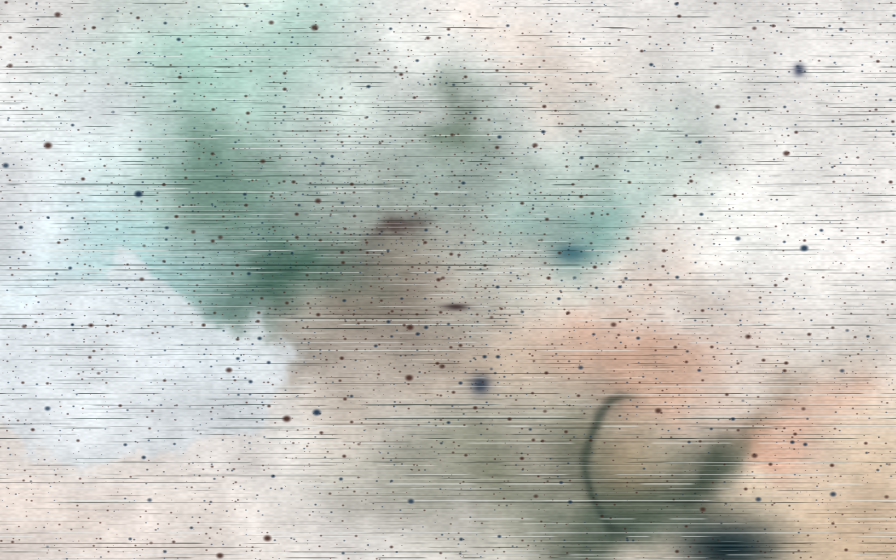
This background is drawn by a WebGL 1 fragment shader. Its source:

```glsl
precision highp float;
// Pale weathered nebula in mint, tan and salmon, with scratches and ink specks.
uniform vec2 u_resolution;

float hash(vec2 p) {
  vec3 q = fract(p.xyx * vec3(0.1031, 0.1030, 0.0973));
  q += dot(q, q.yzx + 33.33);
  return fract((q.x + q.y) * q.z);
}

float noise(vec2 p) {
  vec2 i = floor(p), f = fract(p);
  f = f * f * (3.0 - 2.0 * f);
  return mix(mix(hash(i), hash(i + vec2(1, 0)), f.x),
             mix(hash(i + vec2(0, 1)), hash(i + vec2(1, 1)), f.x), f.y);
}

float fbm(vec2 p) {
  float sum = 0.0, amp = 0.5;
  for (int i = 0; i < 6; i++) {
    sum += amp * noise(p);
    p = mat2(1.6, 1.2, -1.2, 1.6) * p + 7.3;
    amp *= 0.5;
  }
  return sum;
}

// Soft elliptical cloud
float glow(vec2 p, vec2 center, vec2 radius) {
  vec2 d = (p - center) / radius;
  return exp(-dot(d, d));
}

// Sparse hairline scratches; rows is the line count over the height
float scratches(vec2 p, float rows, float density) {
  float row = floor(p.y * rows);
  float seed = hash(vec2(row, rows));
  float along = noise(vec2(p.x * (6.0 + 16.0 * seed) + row * 3.7, row * 5.0));
  float across = abs(fract(p.y * rows) - 0.3 - 0.4 * hash(vec2(row, 3.0))) / rows;
  float line = 1.0 - smoothstep(0.0003, 0.0003 + max(0.0013, 0.6 / u_resolution.y), across);
  float weight = hash(vec2(row, 9.0));
  return line * smoothstep(0.0, 0.25, along - 1.0 + density) * (0.12 + 0.88 * weight * weight);
}

// Jittered ink dots of uneven size, one candidate per cell
vec3 specks(vec3 col, vec2 p, float cells, float chance, float size, float strength) {
  vec2 id = floor(p * cells);
  float seed = hash(id + cells);
  vec2 center = id + 0.2 + 0.6 * vec2(hash(id + 17.0), hash(id + 41.0));
  float scale = hash(id + 73.0);
  float radius = size * (0.35 + 0.65 * scale * scale);
  float dist = length((p * cells - center) * vec2(0.85, 1.1)) / cells;
  float edge = 0.5 / u_resolution.y;
  float drop = 1.0 - smoothstep(radius * 0.3 - edge, radius + edge, dist);
  vec3 ink = mix(vec3(0.23, 0.12, 0.10), vec3(0.07, 0.16, 0.26), step(0.6, hash(id + 5.0)));
  return mix(col, ink, drop * step(seed, chance) * strength * (0.4 + 0.6 * scale));
}

void main() {
  vec2 p = gl_FragCoord.xy / u_resolution.y;
  p.x *= 1.6 * u_resolution.y / u_resolution.x;
  float cloud = fbm(p * 5.0), wisps = fbm(p * 11.0 + 20.0);
  vec2 w = p + 0.28 * (vec2(cloud, fbm(p * 5.0 + 31.0)) - 0.49);

  // Pale ground: cool left, warm lower corners
  vec3 col = vec3(0.915, 0.905, 0.895);
  col = mix(col, vec3(0.87, 0.905, 0.935), 0.9 * glow(w, vec2(0.15, 0.48), vec2(0.42, 0.36)));
  col = mix(col, vec3(0.91, 0.85, 0.81), 0.8 * glow(w, vec2(0.05, 0.08), vec2(0.5, 0.24)));
  col = mix(col, vec3(0.84, 0.74, 0.63), 0.95 * glow(w, vec2(1.5, 0.06), vec2(0.42, 0.25)));
  col = mix(col, vec3(0.92, 0.83, 0.77), 0.6 * glow(w, vec2(0.96, 0.91), vec2(0.12, 0.07)));

  // Mint and cyan haze
  col = mix(col, vec3(0.64, 0.80, 0.75), 0.9 * glow(w, vec2(0.40, 0.89), vec2(0.21, 0.17)));
  col = mix(col, vec3(0.67, 0.84, 0.84), 0.85 * glow(w, vec2(0.32, 0.53), vec2(0.20, 0.14)));
  col = mix(col, vec3(0.69, 0.78, 0.74), 0.7 * glow(w, vec2(1.06, 0.68), vec2(0.23, 0.15)));

  // Central grey, green and brown masses
  col = mix(col, vec3(0.61, 0.69, 0.66), 0.92 * glow(w, vec2(0.77, 0.63), vec2(0.27, 0.17)));
  col = mix(col, vec3(0.78, 0.70, 0.62), 0.85 * glow(w, vec2(0.88, 0.34), vec2(0.26, 0.13)));
  col = mix(col, vec3(0.50, 0.45, 0.40), 0.85 * glow(w, vec2(0.65, 0.47), vec2(0.17, 0.14)));
  col = mix(col, vec3(0.36, 0.50, 0.44), 0.8 * glow(w, vec2(0.42, 0.70), vec2(0.11, 0.12)));
  col = mix(col, vec3(0.22, 0.36, 0.31), 0.85 * glow(w, vec2(0.51, 0.54), vec2(0.11, 0.08)));
  col = mix(col, vec3(0.40, 0.48, 0.41), 0.7 * glow(w, vec2(0.78, 0.75), vec2(0.06, 0.05)));
  col = mix(col, vec3(0.46, 0.65, 0.62), 0.7 * glow(w, vec2(1.02, 0.56), vec2(0.11, 0.07)));

  // Salmon band and dark lower clouds
  col = mix(col, vec3(0.88, 0.69, 0.60), 0.8 * glow(w, vec2(1.14, 0.36), vec2(0.15, 0.08)));
  col = mix(col, vec3(0.87, 0.64, 0.54), 0.8 * glow(w, vec2(1.43, 0.27), vec2(0.11, 0.06)));
  col = mix(col, vec3(0.49, 0.50, 0.42), 0.85 * glow(w, vec2(0.84, 0.12), vec2(0.21, 0.12)));
  col = mix(col, vec3(0.40, 0.40, 0.33), 0.9 * glow(w, vec2(1.14, 0.16), vec2(0.14, 0.15)));
  vec2 arm = mat2(0.8, -0.6, 0.6, 0.8) * (w - vec2(1.29, 0.20));
  col = mix(col, vec3(0.26, 0.31, 0.26), 0.88 * glow(arm, vec2(0), vec2(0.17, 0.055)));
  col = mix(col, vec3(0.21, 0.29, 0.25), 0.75 * glow(w, vec2(1.15, 0.08), vec2(0.16, 0.07)));
  col = mix(col, vec3(0.07, 0.15, 0.18), 0.9 * glow(p, vec2(1.30, 0.02), vec2(0.09, 0.05)));

  // Crisp bright bank against the dark mass
  float bank = length((w - vec2(0.25, 0.36)) / vec2(0.28, 0.15)) + 0.6 * (wisps - 0.5);
  col = mix(col, vec3(0.87, 0.90, 0.92), 0.85 * (1.0 - smoothstep(0.86, 1.06, bank)));

  // Tan hollow with a dark rim on its left
  vec2 hollow = (p - vec2(1.14, 0.165)) / vec2(0.095, 0.125);
  float rim = length(hollow) - 1.0 + 0.25 * (wisps - 0.5);
  col = mix(col, vec3(0.64, 0.56, 0.46), 0.6 * glow(hollow, vec2(-0.2, 0.1), vec2(0.6)));
  col = mix(col, vec3(0.20, 0.25, 0.22), 0.6 * exp(-rim * rim * 140.0) * smoothstep(0.3, -0.6, hollow.x));
  col *= 0.80 + 0.18 * cloud + 0.26 * wisps;

  // Smudged ink stains
  col = mix(col, vec3(0.20, 0.13, 0.13), 0.65 * glow(w, vec2(0.71, 0.57), vec2(0.045, 0.025)));
  col = mix(col, vec3(0.12, 0.18, 0.27), 0.8 * glow(p, vec2(0.858, 0.313), vec2(0.018, 0.018)));
  col = mix(col, vec3(0.10, 0.30, 0.38), 0.6 * glow(p, vec2(1.02, 0.548), vec2(0.03, 0.016)));
  col = mix(col, vec3(0.18, 0.12, 0.13), 0.8 * glow(p, vec2(0.815, 0.452), vec2(0.022, 0.006)));
  col = mix(col, vec3(0.13, 0.17, 0.28), 0.8 * glow(p, vec2(1.427, 0.875), vec2(0.010, 0.011)));

  // Fine grain, then scratches denser on the left and lower right
  col *= 0.96 + 0.08 * noise(p * vec2(130.0, 290.0));
  float wear = 0.40 + 0.18 * glow(p, vec2(0.4, 0.5), vec2(0.4, 0.22))
             + 0.24 * glow(p, vec2(1.05, 0.15), vec2(0.4, 0.16)) + 0.1 * smoothstep(1.3, 1.6, p.x);
  col = mix(col, col * vec3(0.38, 0.43, 0.42), 0.75 * scratches(p, 113.0, wear));
  col = mix(col, col * 0.5, 0.55 * scratches(p + 0.37, 149.0, wear));
  col = mix(col, vec3(0.92, 0.94, 0.93), 0.65 * scratches(p + 0.71, 127.0, wear + 0.08));

  // Scattered specks from dust to large drops
  float dust = 0.26 + 0.4 * glow(p, vec2(0.72, 0.56), vec2(0.35, 0.25));
  col = specks(col, p, 97.0, dust, 0.0024, 0.65);
  col = specks(col, p + 3.1, 47.0, dust * 0.8, 0.0045, 0.8);
  col = specks(col, p + 5.7, 13.0, 0.26, 0.0085, 0.85);
  gl_FragColor = vec4(clamp(col, 0.0, 1.0), 1.0);
}
```
